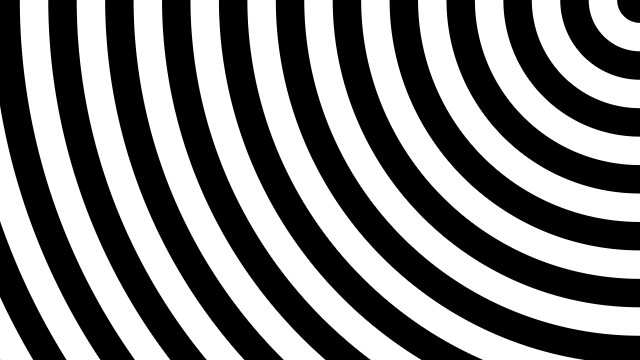
A Shadertoy shader for this pattern:

```glsl
// Black and white concentric rings spreading from the top right corner.

const vec3 DARK = vec3(0.0);
const vec3 LIGHT = vec3(1.0);
const vec2 CENTER = vec2(1.0, 1.0);   // fraction of the canvas
const float BAND_WIDTH = 1.0 / 22.5;  // in canvas widths
const float CORE_RADIUS = 0.0357;     // dark disc, in canvas widths

// Signed distance to the nearest ring edge, positive inside light bands.
float lightBand(float radius) {
    float band = (radius - CORE_RADIUS) / BAND_WIDTH;
    return (0.5 - abs(mod(band + 0.5, 2.0) - 1.0)) * BAND_WIDTH;
}

void mainImage(out vec4 fragColor, in vec2 fragCoord) {
    // Offset from the ring center, in canvas widths
    vec2 offset = (fragCoord - CENTER * iResolution.xy) / iResolution.x;

    // Edge smoothing over one pixel
    float coverage = clamp(lightBand(length(offset)) * iResolution.x + 0.5, 0.0, 1.0);

    fragColor = vec4(mix(DARK, LIGHT, coverage), 1.0);
}
```
